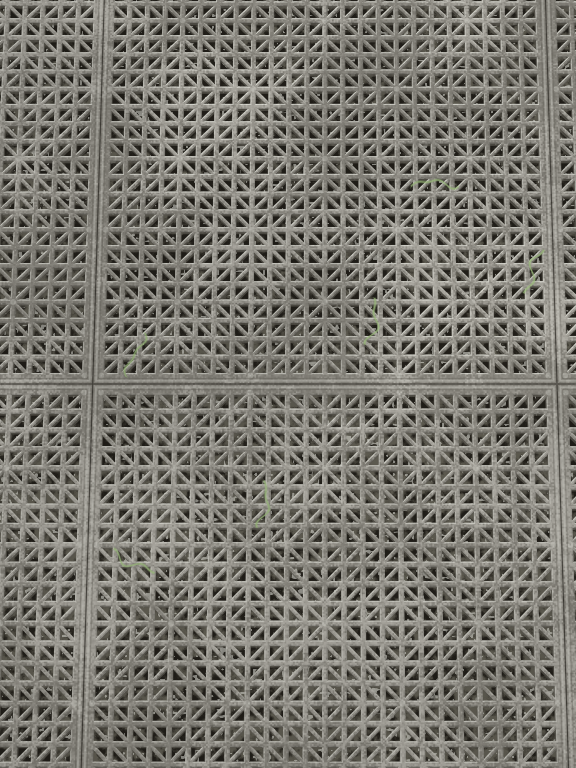
Reproduce this texture procedurally as a WebGL 1 fragment shader.

```glsl
precision highp float;
uniform vec2 u_resolution;

const float CELLS = 24.0;        // openings across one panel
const float BLOCK = 4.0;         // cells sharing one brace direction
const float BORDER = 0.018;      // solid rim, in panel widths
const float BAR_HALF = 0.145;    // half widths, in cells
const float BRACE_HALF = 0.10;
const vec3 VOID_COLOR = vec3(0.12, 0.11, 0.09);
const vec3 FLOOR_COLOR = vec3(0.35, 0.34, 0.30);
const vec3 WALL_COLOR = vec3(0.34, 0.33, 0.30);
const vec3 PLASTIC = vec3(0.51, 0.50, 0.47);
const vec3 WORN = vec3(0.62, 0.61, 0.58);
const vec3 GLINT = vec3(0.80, 0.80, 0.77);
const vec3 THREAD = vec3(0.58, 0.70, 0.46);

float hash(vec2 p) {
  return fract(sin(dot(p, vec2(127.1, 311.7))) * 43758.5453);
}

float noise(vec2 p) {
  vec2 i = floor(p);
  vec2 f = fract(p);
  f = f * f * (3.0 - 2.0 * f);
  return mix(mix(hash(i), hash(i + vec2(1.0, 0.0)), f.x),
             mix(hash(i + vec2(0.0, 1.0)), hash(i + 1.0), f.x), f.y);
}

float fbm(vec2 p) {
  float sum = 0.0;
  float gain = 0.5;
  for (int i = 0; i < 4; i++) {
    sum += gain * noise(p);
    p = p * 2.03 + 17.0;
    gain *= 0.5;
  }
  return sum / 0.9375;
}

float cover(float d, float blur) {
  return 1.0 - smoothstep(-blur, blur, d);
}

// Panel position to lattice position, 0 to CELLS inside the rim
vec2 toLattice(vec2 panel) {
  return (fract(panel) - BORDER) / (1.0 - 2.0 * BORDER) * CELLS;
}

// Signed distance to bars, braces and rim, in cells
float latticeDistance(vec2 g) {
  vec2 block = floor(g / BLOCK);
  vec2 f = fract(g);
  vec2 toBar = 0.5 - abs(f - 0.5);
  float bars = min(toBar.x, toBar.y) - BAR_HALF;
  float across = mix(f.x, 1.0 - f.x, mod(block.x + block.y, 2.0));
  float brace = abs(across - f.y) * 0.7071 - BRACE_HALF;
  vec2 inset = min(g, CELLS - g);
  return min(min(bars, brace), min(inset.x, inset.y) - BAR_HALF);
}

// Hub at each block corner from which braces radiate
float hubDistance(vec2 g) {
  float row = floor(g.y / BLOCK + 0.5);
  float x = mod(g.x + BLOCK * (mod(row, 2.0) + 1.0), 2.0 * BLOCK) - BLOCK;
  return length(vec2(x, g.y - row * BLOCK)) - 0.28;
}

float threadDistance(vec2 p, float id) {
  vec2 start = vec2(hash(vec2(id, 1.0)), 0.3 + 0.75 * hash(vec2(id, 2.0)));
  float angle = 6.2832 * hash(vec2(id, 3.0));
  vec2 r = p - start;
  r = vec2(r.x * cos(angle) + r.y * sin(angle), r.y * cos(angle) - r.x * sin(angle));
  float wave = 0.007 * sin(r.x * 75.0 + id) + 0.004 * sin(r.x * 140.0);
  return max(abs(r.y - wave) * 0.75, abs(r.x) - 0.04);
}

void main() {
  vec2 uv = gl_FragCoord.xy / u_resolution;
  vec2 p = gl_FragCoord.xy / u_resolution.x;
  float aspect = u_resolution.y / u_resolution.x;

  // Panels narrow slightly towards the top
  float panelWidth = mix(0.846, 0.766, uv.y);
  vec2 panel = vec2(p.x - 0.564, p.y - 0.5 * aspect) / panelWidth + vec2(0.5, 0.0);
  float pixel = 1.0 / (u_resolution.x * panelWidth);
  float blur = pixel * CELLS * 0.65;
  vec2 g = toLattice(panel);
  float d = min(latticeDistance(g), hubDistance(g));

  // Floor and side walls, with patches of deeper shade
  float shade = smoothstep(0.3, 0.7, fbm(panel * 4.0 + 5.0));
  float litter = fbm(panel * 75.0) + 0.16 * (0.5 - uv.y) - 0.18 * (shade - 0.4);
  vec3 color = mix(VOID_COLOR, FLOOR_COLOR, smoothstep(0.33, 0.75, litter));
  color = mix(color, GLINT, 0.6 * smoothstep(0.78, 0.88, noise(panel * 150.0)));
  vec2 depth = vec2((uv.x - 0.5) * 0.14, 0.06 + 0.08 * uv.y);
  color = mix(color, WALL_COLOR, 0.75 * cover(latticeDistance(g + depth), blur));

  // Worn plastic, lit along its upper edges
  float wear = fbm(panel * 6.0);
  float grain = noise(panel * 280.0) - 0.5;
  float tint = hash(floor(g + 0.5) + floor(panel) * 37.0) - 0.5;
  vec3 top = mix(PLASTIC, WORN, smoothstep(0.3, 0.8, wear + 0.25 * tint + 0.4 * grain));
  float slope = latticeDistance(g + vec2(-0.03, 0.06)) - latticeDistance(g - vec2(-0.03, 0.06));
  float edge = smoothstep(-0.10, -0.04, d);
  float lit = smoothstep(0.0, 0.1, slope);
  top = mix(top, GLINT, edge * lit * (0.55 + 0.35 * uv.y));
  top *= 1.0 - 0.14 * edge * smoothstep(0.0, 0.1, -slope);
  top = mix(top, GLINT, 0.35 * cover(hubDistance(g) + 0.12, blur));
  top += 0.09 * grain;

  // Seam and raised lip on the rim
  vec2 q = fract(panel);
  vec2 rim = min(q, 1.0 - q);
  float e = min(rim.x, rim.y);
  top = mix(top, GLINT, 0.4 * cover(abs(e - 0.007) - 0.002, pixel));
  top = mix(top, WALL_COLOR, 0.45 * cover(abs(e - 0.012) - 0.0008, pixel));
  top = mix(top, VOID_COLOR, 0.85 * cover(e - 0.001, pixel));
  color = mix(color, top, cover(d, blur));

  // Loose threads
  for (int i = 0; i < 6; i++) {
    float strand = threadDistance(p, float(i) + 3.0);
    color = mix(color, THREAD, 0.9 * cover(strand - 0.0012, 1.0 / u_resolution.x));
  }

  // Uneven room light
  color *= 0.90 + 0.20 * fbm(p * 2.5);
  gl_FragColor = vec4(clamp(color, 0.0, 1.0), 1.0);
}
```
